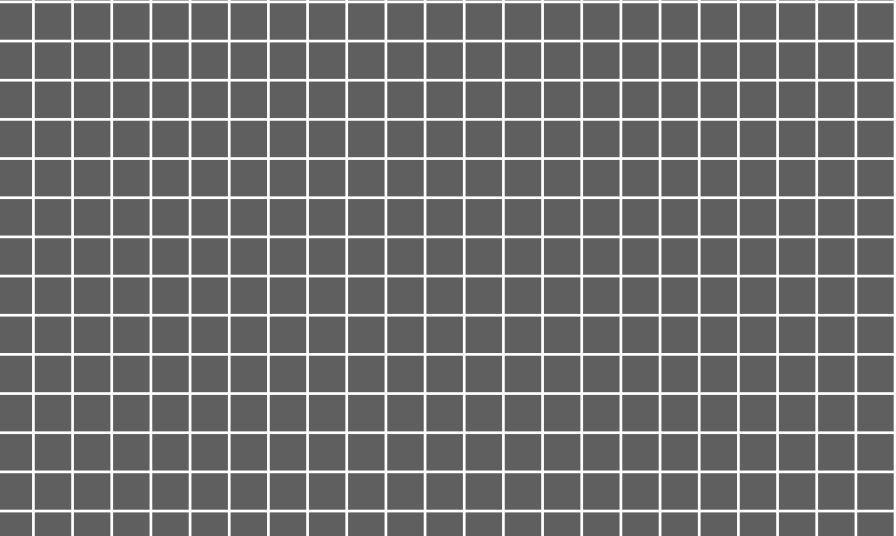
This pattern is drawn by a Shadertoy shader. Its source:

```glsl
// Fraction of the pixel covered by the nearest grid line on each axis
vec2 lineCoverage(vec2 cell, float lineWidth, float pixel) {
    vec2 lineDistance = abs(fract(cell + 0.5) - 0.5);
    return clamp((0.5 * lineWidth - lineDistance) / pixel + 0.5, 0.0, 1.0);
}

void mainImage(out vec4 fragColor, in vec2 fragCoord) {
    // Square cells, sized from the canvas width
    float pixel = 22.877 / iResolution.x;
    vec2 cell = fragCoord * pixel - vec2(0.853, 0.637);

    // Union of vertical and horizontal lines
    vec2 coverage = lineCoverage(cell, 0.069, pixel);
    float grid = 1.0 - (1.0 - coverage.x) * (1.0 - coverage.y);

    vec3 color = mix(vec3(0.373), vec3(1.0), grid);
    fragColor = vec4(color, 1.0);
}
```
